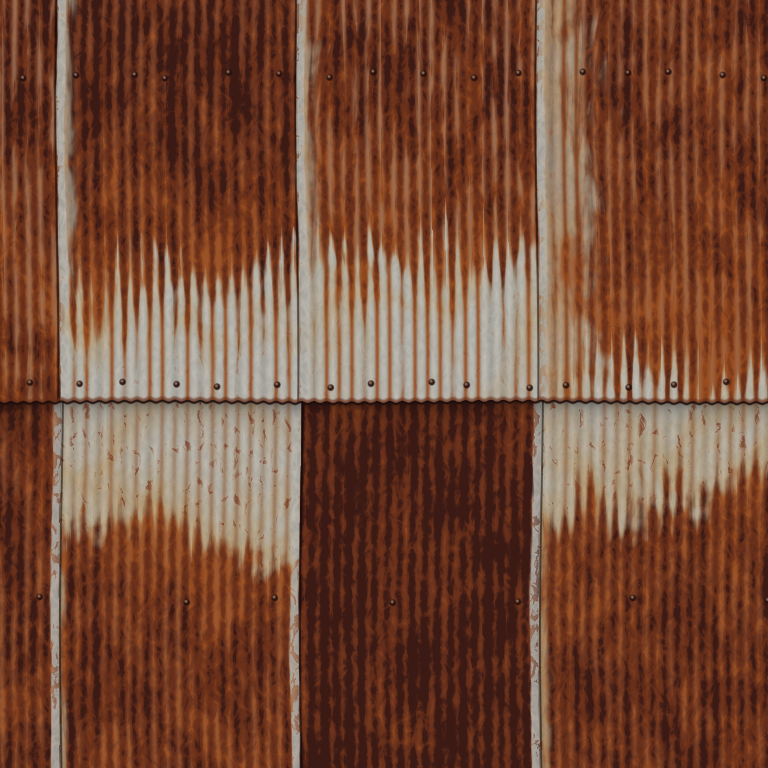
Reproduce this texture procedurally as a Shadertoy shader.

```glsl
#define SHEET_W 0.3125
#define SHEET_X 0.078
#define LAP_Y 0.477
#define RIBS 19.0
#define SCREW_R 0.0042
#define DARK_RUST vec3(0.23, 0.10, 0.08)
#define BROWN_RUST vec3(0.41, 0.185, 0.10)
#define ORANGE_RUST vec3(0.60, 0.30, 0.12)
#define CHALK vec3(0.61, 0.47, 0.38)
#define CREAM vec3(0.68, 0.57, 0.41)
#define ZINC vec3(0.69, 0.68, 0.65)

// Per sheet: bare zinc reach, darkness, chalky ribs, bare left edge.
// Lower row first, then upper row.
const vec4 SHEETS[8] = vec4[8](
    vec4(-0.20, 0.62, 0.25, 0.00), vec4(0.18, 0.50, 0.25, 0.03),
    vec4(-0.20, 0.92, 0.04, 0.00), vec4(0.12, 0.52, 0.18, 0.06),
    vec4(-0.20, 0.42, 0.70, 0.00), vec4(0.14, 0.55, 0.20, 0.07),
    vec4(0.17, 0.38, 0.75, 0.09), vec4(0.02, 0.36, 0.50, 0.24));

vec2 hash2(vec2 p) {
    vec3 q = fract(vec3(p.xyx) * vec3(0.1031, 0.1030, 0.0973));
    q += dot(q, q.yzx + 33.33);
    return fract((q.xx + q.yz) * q.zy);
}

float cellular(vec2 p) {
    vec2 cell = floor(p), f = p - cell;
    float nearest = 4.0;
    for (int j = -1; j <= 1; j++)
        for (int i = -1; i <= 1; i++) {
            vec2 o = vec2(i, j);
            vec2 r = o + hash2(cell + o) - f;
            nearest = min(nearest, dot(r, r));
        }
    return sqrt(nearest);
}

// Layered cellular noise, centred on zero.
float blotches(vec2 p) {
    p += 0.25 * sin(p.yx * 2.3 + 1.7 * sin(p * 1.3));
    float sum = 0.0, weight = 0.5;
    for (int i = 0; i < 3; i++) {
        sum += weight * cellular(p + 40.0);
        p = p * 2.1 + 17.3;
        weight *= 0.55;
    }
    return (sum / 0.926 - 0.44) * 2.5;
}

// A row of screws: x is the dark rim, y the lit head.
vec2 screws(vec2 p, float height, float spacing, float px) {
    float id = floor(p.x / spacing);
    vec2 jitter = hash2(vec2(id + 9.0, height * 90.0)) - 0.5;
    vec2 c = vec2((id + 0.5 + 0.4 * jitter.x) * spacing, height + 0.009 * jitter.y);
    float rim = length(p - c) - SCREW_R;
    float head = length(p - c - SCREW_R * vec2(-0.2, 0.3)) - SCREW_R * 0.45;
    return vec2(smoothstep(px, -px, rim), smoothstep(px, -px, head));
}

void mainImage(out vec4 fragColor, in vec2 fragCoord) {
    vec2 uv = fragCoord / iResolution.y;
    float px = 1.0 / iResolution.y;

    // Sheet and rib coordinates
    float lean = 0.002 * sin(uv.y * 9.0);
    float s = (uv.x + lean - SHEET_X) / SHEET_W;
    float column = floor(s), u = s - column;
    float rib = s * RIBS;
    float crest = 0.5 - 0.5 * cos(6.28318 * rib);
    float valley = 1.0 - crest;
    float lap = LAP_Y + 0.0012 * cos(6.28318 * rib) + 0.001 * sin(s * 4.0);
    float upper = step(lap, uv.y);
    float d = abs(uv.y - lap);
    int index = int(mod(column + 1.0, 4.0));
    vec4 sheet = SHEETS[index + 4 * int(upper)];
    vec2 streak = hash2(vec2(floor(rib + 0.5) + 80.0, upper * 7.0 + 3.0));

    // Noise from fine grain to broad stains
    float grain = blotches(uv * vec2(95.0, 60.0));
    float stain = blotches(uv * vec2(11.0, 8.0) + upper * 5.0);
    float drip = blotches(vec2(uv.x * 55.0, uv.y * 8.0));

    // Rust cover: tongues run along the valleys into bare zinc
    float slope = (1.0 - upper) * 0.07 * (2.0 - float(index)) * (u - 0.5);
    float front = d - sheet.x - slope + 0.05 * stain + 0.035 * drip
        + (0.03 + 0.05 * upper) * (valley - 0.5) * (0.4 + streak.x);
    float rust = smoothstep(-0.03, 0.03, front);
    float bareEdge = smoothstep(sheet.w, sheet.w * 0.4 - 0.01, u + 0.14 * sheet.w * (4.0 * stain + 3.0 * drip));
    rust *= 1.0 - 0.8 * bareEdge;

    // Rust tone
    float darkness = sheet.y * mix(1.0, mix(0.55, 1.5, smoothstep(0.1, 0.5, d)), upper);
    float glow = step(0.0, sheet.x) * exp(-18.0 * abs(front));
    float tone = 0.80 - 0.72 * darkness + 0.32 * grain + 0.38 * stain + 0.2 * drip
        + 0.48 * (crest - 0.5) + 0.16 * (streak.y - 0.5) + 0.22 * glow;
    vec3 rustColor = mix(DARK_RUST, BROWN_RUST, smoothstep(-0.05, 0.4, tone));
    rustColor = mix(rustColor, ORANGE_RUST, smoothstep(0.38, 1.05, tone));
    float chalk = crest * crest * sheet.z * smoothstep(-0.35, 0.45, drip + 0.5 * stain + 0.5 * (streak.x - 0.4));
    rustColor = mix(rustColor, CHALK, chalk);

    // Zinc with cream stains, orange valley lines and specks
    float creamy = smoothstep(-0.12, 0.04, front) * 0.6 + (1.0 - upper) * 0.3 + 0.35 * stain;
    vec3 zincColor = mix(ZINC, CREAM, clamp(creamy, 0.0, 0.9)) * (0.93 + 0.11 * crest + 0.06 * grain);
    float line = pow(valley, 4.0) * mix(0.35, 0.85, upper) * smoothstep(0.0, 0.5, streak.y + 0.4 * drip);
    line *= smoothstep(0.02, 0.07, u);
    zincColor = mix(zincColor, ORANGE_RUST, line);
    float speck = smoothstep(0.2, 0.6, grain + 0.3 * drip) * valley * mix(0.7, 0.25, upper);
    zincColor = mix(zincColor, BROWN_RUST * 1.1, speck);
    vec3 color = mix(zincColor, rustColor, rust);

    // Bare strip and shadow at each side seam
    float seam = (u - step(0.5, u)) * SHEET_W;
    float middle = mix(-0.005, 0.003, upper);
    float strip = smoothstep(0.0015, -0.0015, abs(seam - middle) - 0.0055 - 0.002 * drip);
    color = mix(color, ZINC * (1.0 + 0.1 * grain), strip * (0.9 - 0.5 * smoothstep(0.15, 0.6, grain + stain)));
    float shadowX = seam - mix(0.002, -0.004, upper);
    color *= 1.0 - 0.5 * smoothstep(0.0022, 0.0004, abs(shadowX));

    // Horizontal overlap: rusty lip above, shadow below
    color = mix(color, BROWN_RUST, 0.7 * upper * smoothstep(0.007, 0.002, d));
    color *= 1.0 - 0.4 * (1.0 - upper) * exp(-d * 90.0);
    color = mix(color, DARK_RUST * 0.5, 0.9 * smoothstep(0.0015 + px, 0.0015 - px, abs(uv.y - lap + 0.001)));

    // Three rows of screws
    vec2 screw = screws(uv, 0.902, 0.065, px);
    screw = max(screw, screws(uv, 0.499, 0.065, px));
    screw = max(screw, screws(uv, 0.219, 0.153, px));
    color = mix(color, DARK_RUST * 0.6, 0.9 * screw.x);
    color = mix(color, CHALK, 0.8 * screw.y);

    fragColor = vec4(clamp(color, 0.0, 1.0), 1.0);
}
```
